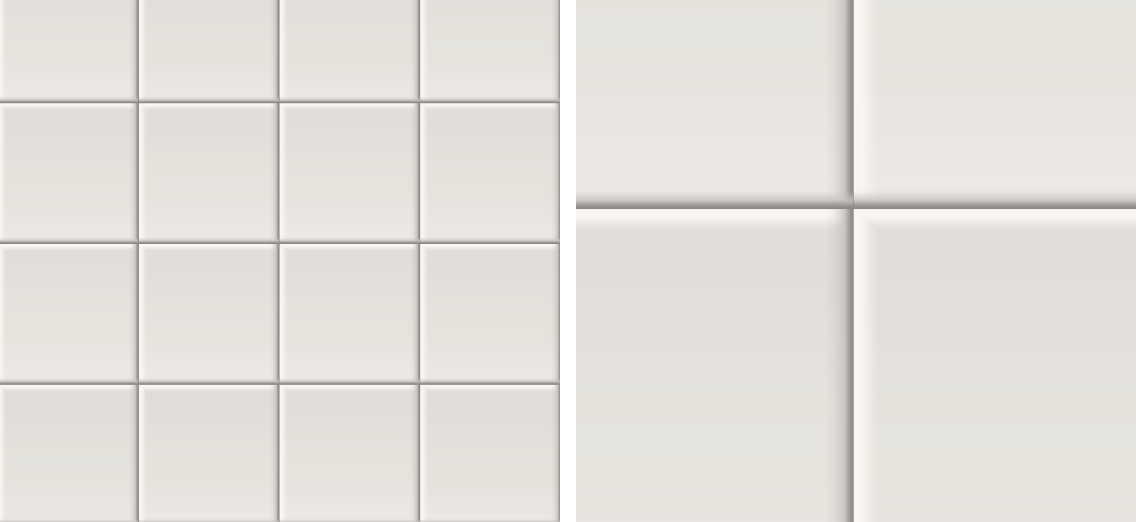
Left, the full canvas; right, a detail of the centre.
Write a WebGL 1 fragment shader that draws this pattern.

```glsl
precision highp float;
// Glossy off-white square tiles with lit top-left bevels and shaded bottom-right bevels.

uniform vec2 u_resolution;

const float TILE_SIZE = 0.2513;                // tile pitch, in canvas widths
const vec2 GRID_ORIGIN = vec2(0.2470, 0.1836); // a seam crossing, from the top left

const vec3 FACE_TOP = vec3(0.880, 0.868, 0.852);
const vec3 FACE_MIDDLE = vec3(0.898, 0.888, 0.864);
const vec3 FACE_BOTTOM = vec3(0.920, 0.908, 0.894);
const vec3 HIGHLIGHT = vec3(0.975, 0.965, 0.950);
const vec3 SHADE = vec3(0.780, 0.760, 0.750);
const vec3 SEAM = vec3(0.560, 0.540, 0.530);

float hash(vec2 p) {
  return fract(sin(dot(p, vec2(127.1, 311.7))) * 43758.5453);
}

// Vertical sheen, with its warm middle shifted a little in each tile.
vec3 faceColor(float down, vec2 id) {
  float middle = 0.62 + 0.08 * (hash(id) - 0.5);
  vec3 color = mix(FACE_TOP, FACE_MIDDLE, smoothstep(0.05, middle, down));
  color = mix(color, FACE_BOTTOM, smoothstep(middle, 0.95, down));
  return color + 0.006 * (hash(id + 17.0) - 0.5);
}

// Bright bevel fading inward from a lit edge.
float litBevel(float inset, float width) {
  return 1.0 - smoothstep(0.012, width, inset);
}

// Soft shadow that deepens into a narrow dark seam.
vec3 shadeBevel(vec3 color, float inset, float width) {
  float soft = 1.0 - smoothstep(0.008, width, inset);
  float deep = 1.0 - smoothstep(0.0, 0.023, inset);
  return mix(mix(color, SHADE, soft), SEAM, deep);
}

void main() {
  vec2 p = vec2(gl_FragCoord.x, u_resolution.y - gl_FragCoord.y) / u_resolution.x;
  vec2 grid = (p - GRID_ORIGIN) / TILE_SIZE;
  vec2 id = floor(grid);
  vec2 near = fract(grid); // distance from the left and top edges
  vec2 far = 1.0 - near;   // distance from the right and bottom edges
  float pixel = 1.0 / (u_resolution.x * TILE_SIZE);

  vec3 color = faceColor(near.y, id);

  // Lit left and top bevels
  float lit = max(litBevel(near.x, 0.065), litBevel(near.y, 0.055));
  color = mix(color, HIGHLIGHT, lit);

  // Faint inner line, then the shaded right and bottom bevels
  color *= 1.0 - 0.02 * (1.0 - smoothstep(0.058, 0.058 + pixel, far.x));
  color = shadeBevel(color, far.x, 0.055);
  color = shadeBevel(color, far.y, 0.048);

  // Smooth the jump from each dark seam to the next bright edge
  float edge = smoothstep(0.0, pixel, min(near.x, near.y));
  color = mix(SEAM, color, edge);

  gl_FragColor = vec4(color, 1.0);
}
```
